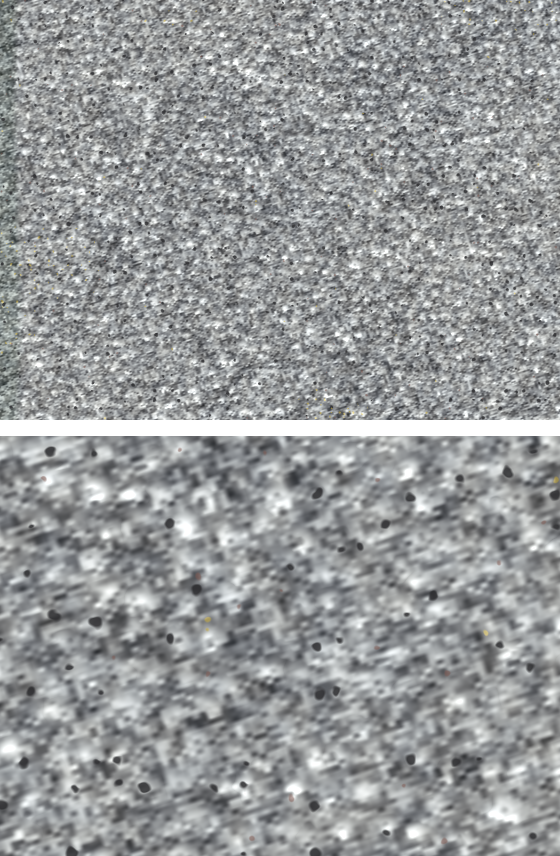
Top, the full canvas; bottom, a detail of the centre.
Write a WebGL 2 fragment shader that draws this texture.

```glsl
#version 300 es
precision highp float;
// Bush-hammered grey stone: staggered pale dimples, streaky grain, dark pits and ochre flecks.

uniform vec2 u_resolution;
out vec4 outColor;

// Lengths are fractions of the canvas height.
const float DIMPLE_SPACING = 0.030;
const float DIMPLE_JITTER = 0.50;
const float DIMPLE_GAIN = 0.27;
const float FINE_FREQ = 215.0;
const float COARSE_FREQ = 98.0;
const float FINE_GAIN = 0.42;
const float COARSE_GAIN = 0.30;
const float GRAIN_ANGLE = 0.32;
const float GRAIN_STRETCH = 1.5;
const float PIT_CELL = 0.019;
const float FLECK_CELL = 0.011;
const float BORDER_WIDTH = 0.042;
const float BASE_TONE = 0.555;
const vec3 SHADOW_TINT = vec3(-0.006, 0.0, 0.009);
const vec3 LIGHT_TINT = vec3(-0.010, 0.004, 0.003);
const vec3 PIT_COLOR = vec3(0.17, 0.17, 0.18);
const vec3 OCHRE = vec3(0.80, 0.72, 0.40);
const vec3 RUST = vec3(0.50, 0.35, 0.32);

float hash(vec2 p) {
    vec3 q = fract(vec3(p.xyx) * 0.1031);
    q += dot(q, q.yzx + 33.33);
    return fract((q.x + q.y) * q.z);
}

vec2 hash2(vec2 p) {
    return vec2(hash(p), hash(p + 71.7));
}

float valueNoise(vec2 p) {
    vec2 i = floor(p), f = fract(p);
    f = f * f * (3.0 - 2.0 * f);
    float low = mix(hash(i), hash(i + vec2(1, 0)), f.x);
    float high = mix(hash(i + vec2(0, 1)), hash(i + vec2(1, 1)), f.x);
    return mix(low, high, f.y);
}

// Slow layered sines, roughly -1 to 1.
float broadWaves(vec2 p) {
    return (sin(p.x * 5.1 + 2.0 * sin(p.y * 3.3 + 0.7))
          + sin(p.y * 7.3 - p.x * 3.7 + 1.9)
          + sin(p.x * 13.0 + p.y * 9.0 + 4.1) * 0.6) / 2.6;
}

// Cellular dimples on a jittered brick lattice; returns the strongest one.
float dimples(vec2 p) {
    vec2 q = p / DIMPLE_SPACING;
    float best = 0.0;
    for (int y = -1; y <= 1; y++) {
        float row = floor(q.y) + float(y);
        float shift = 0.5 * mod(row, 2.0);
        for (int x = -1; x <= 1; x++) {
            vec2 id = vec2(floor(q.x - shift) + float(x), row);
            vec2 center = id + vec2(shift, 0.0) + 0.5
                        + (hash2(id + 13.0) - 0.5) * DIMPLE_JITTER;
            float radius = mix(0.38, 0.56, hash(id + 41.0));
            float strength = mix(0.45, 1.1, hash(id + 87.0));
            float d = length((q - center) * vec2(0.92, 1.08));
            best = max(best, strength * (1.0 - smoothstep(0.10, radius, d)));
        }
    }
    return best;
}

// Sparse soft spots, at most one per cell.
float spots(vec2 p, float cell, float chance, float seed) {
    vec2 q = p / cell, id = floor(q);
    vec2 d = fract(q) - mix(vec2(0.3), vec2(0.7), hash2(id + seed));
    float radius = mix(0.10, 0.24, hash(id + seed + 5.0));
    float soft = 0.05 + 0.5 / (u_resolution.y * cell);
    float present = step(hash(id + seed + 19.0), chance);
    return present * (1.0 - smoothstep(radius - soft, radius + soft, length(d)));
}

void main() {
    vec2 p = gl_FragCoord.xy / u_resolution.y;
    float broad = broadWaves(p);

    // Streaky mineral grain
    float c = cos(GRAIN_ANGLE), s = sin(GRAIN_ANGLE);
    vec2 g = mat2(c, -s, s, c) * p / vec2(GRAIN_STRETCH, 1.0);
    float fine = valueNoise(g * FINE_FREQ * 1.2 + 7.0) - 0.5;
    float coarse = valueNoise(g * COARSE_FREQ * 1.2 + 31.0) - 0.5;
    float patchy = valueNoise(p * 22.0 + 3.0) - 0.5;

    // Dimples with bent rows and ragged rims
    float edge = BORDER_WIDTH + 0.006 * sin(p.y * 6.0);
    float inside = smoothstep(edge - 0.014, edge + 0.012, p.x);
    vec2 bend = 0.010 * vec2(sin(p.y * 9.0 + p.x * 4.0), sin(p.x * 6.0 + p.y * 3.0));
    vec2 ragged = 0.009 * vec2(coarse, fine);
    float dimple = dimples(p + bend + ragged) * inside;
    dimple *= (0.88 + 0.25 * patchy - 0.15 * broad) * (1.0 + 0.7 * coarse);

    float tone = BASE_TONE + DIMPLE_GAIN * dimple + FINE_GAIN * fine
               + COARSE_GAIN * coarse + 0.09 * patchy + 0.022 * broad;
    tone -= 0.035 * (1.0 - inside);

    // Near-neutral colour, cool in shade, with faint local warmth
    vec3 color = vec3(tone) + mix(SHADOW_TINT, LIGHT_TINT, smoothstep(0.4, 0.8, tone));
    float warmth = valueNoise(p * 60.0 + 51.0) - 0.5 + 0.25 * broad;
    color += 0.016 * warmth * vec3(1.0, 0.2, -1.0);
    color += (1.0 - inside) * vec3(-0.012, 0.008, -0.006);

    // Pits and clustered coloured flecks
    float stain = smoothstep(0.66, 0.90, valueNoise(p * 5.0 + 17.0));
    color = mix(color, PIT_COLOR, 0.85 * spots(p + ragged * 0.4, PIT_CELL, 0.13, 101.0));
    color = mix(color, RUST, 0.55 * spots(p + ragged * 0.3, FLECK_CELL, 0.012, 151.0));
    color = mix(color, OCHRE + 0.4 * fine,
                0.75 * spots(p + ragged * 0.4, FLECK_CELL, 0.003 + 0.16 * stain, 211.0));
    outColor = vec4(clamp(color, 0.0, 1.0), 1.0);
}
```
